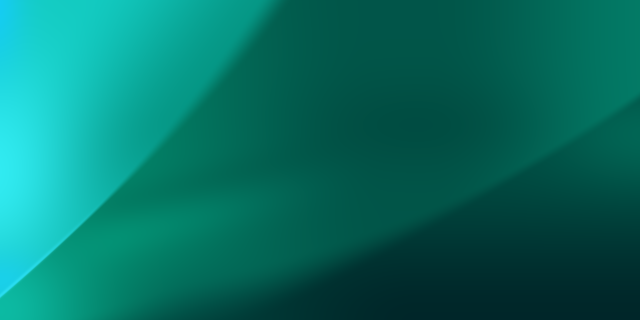
This background is drawn by a Shadertoy shader. Its source:

```glsl
// Sweeping teal silk: a bright cyan sheet on the left, a green fold across
// the middle and a deep shadow at the lower right. Two parabolas divide the
// sheets; smooth gradients and elliptical glows shade each of them.

// Soft elliptical spot, 1 at its centre.
float glow(vec2 p, vec2 centre, vec2 radius) {
    vec2 d = (p - centre) / radius;
    return exp(-dot(d, d));
}

// Left sheet; inside is the distance from its curved rim.
vec3 cyanSheet(vec2 p, float inside) {
    vec3 color = mix(vec3(0.02, 0.59, 0.52), vec3(0.07, 0.79, 0.75),
                     smoothstep(0.0, 0.42, inside));
    color = mix(color, vec3(0.06, 0.76, 0.72), 0.7 * smoothstep(0.65, 0.2, p.y));
    color = mix(color, vec3(0.20, 0.93, 0.96), 0.95 * glow(p, vec2(-0.03, 0.46), vec2(0.27, 0.36)));
    color = mix(color, vec3(0.08, 0.80, 0.98), 0.9 * glow(p, vec2(-0.02, 1.0), vec2(0.09, 0.22)));
    return mix(color, vec3(0.10, 0.82, 0.95), 0.8 * glow(p, vec2(0.0, 0.12), vec2(0.15, 0.09)));
}

// Middle sheet, with a shallow crease rising to the right.
vec3 greenSheet(vec2 p) {
    vec3 color = mix(vec3(0.01, 0.53, 0.42), vec3(0.005, 0.335, 0.285),
                     smoothstep(0.2, 1.2, p.x + 0.12 * (p.y - 0.5)));
    color = mix(color, vec3(0.01, 0.48, 0.40), smoothstep(1.35, 2.05, p.x));
    color = mix(color, vec3(0.0, 0.29, 0.25), 0.8 * glow(p, vec2(1.3, 0.61), vec2(0.32, 0.14)));

    float crease = p.y - 0.297 - 0.25 * (p.x - 0.26);
    float creaseFade = smoothstep(0.15, 0.4, p.x) * smoothstep(1.2, 0.6, p.x);
    color *= 1.0 + creaseFade * (0.09 * glow(vec2(crease, 0.0), vec2(-0.07, 0.0), vec2(0.07, 1.0))
                               - 0.07 * glow(vec2(crease, 0.0), vec2(0.04, 0.0), vec2(0.06, 1.0)));

    color = mix(color, vec3(0.05, 0.74, 0.65), 0.95 * glow(p, vec2(0.0, 0.03), vec2(0.25, 0.24)));
    return mix(color, vec3(0.01, 0.34, 0.30), 0.8 * glow(p, vec2(0.68, 0.0), vec2(0.28, 0.15)));
}

// Lower right sheet, darkest along the bottom.
vec3 shadowSheet(vec2 p) {
    vec3 color = mix(vec3(0.0, 0.15, 0.16), vec3(0.0, 0.285, 0.25),
                     smoothstep(0.0, 0.5, p.y));
    color = mix(color, vec3(0.0, 0.24, 0.22), smoothstep(1.3, 0.6, p.x));
    return mix(color, vec3(0.005, 0.41, 0.34), 0.9 * glow(p, vec2(2.03, 0.58), vec2(0.32, 0.16)));
}

void mainImage(out vec4 fragColor, in vec2 fragCoord) {
    vec2 p = fragCoord / iResolution.xy * vec2(2.0, 1.0);
    float pixel = 1.0 / iResolution.y;

    // Signed distances to the two curved rims.
    float t = p.y - 0.07;
    float inside = (1.174 * t - 0.267 * t * t - p.x) * 0.7;
    float u = p.x - 0.52;
    float above = (p.y - 0.27 * u - 0.137 * u * abs(u)) * 0.87;

    // Shadow behind the green fold, softer toward the left.
    float foldBlur = mix(0.09, 0.018, smoothstep(0.5, 1.7, p.x));
    vec3 color = mix(shadowSheet(p), greenSheet(p), smoothstep(-foldBlur, foldBlur, above));

    // Cyan sheet in front, sharp below and blurred toward the top.
    float rimBlur = pixel + 0.035 * smoothstep(0.2, 1.0, p.y);
    color = mix(color, cyanSheet(p, inside), smoothstep(-rimBlur, rimBlur, inside));

    // Thin light along the lower part of the rim.
    float rimLight = exp(-pow((inside - 0.004) / 0.006, 2.0)) * smoothstep(0.42, 0.05, p.y);
    color = mix(color, vec3(0.20, 0.90, 0.97), 0.65 * rimLight);

    fragColor = vec4(color, 1.0);
}
```
